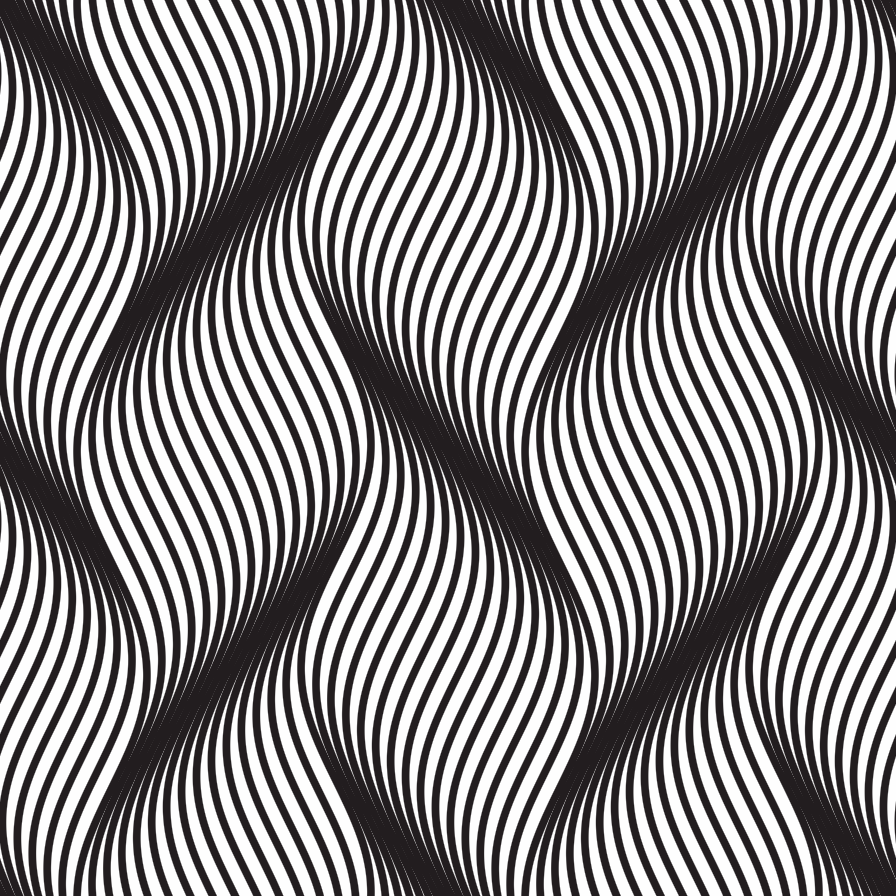
Give the GLSL for this pattern, as a Shadertoy shader.

```glsl
// Wavy black strokes on white, merging into dark diagonal folds.
// Every stroke is a vertical sine curve; a triangle wave shifts its phase from
// stroke to stroke, so neighbours squeeze together and spread apart in turn.

const float TAU = 6.2831853;
const float STROKES = 30.0;   // strokes in one repeat
const float SWING = 0.078;    // sideways reach of a stroke, in repeats

// Vertical shift of the wave for the stroke resting at x.
float waveShift(float x) {
    return 1.03 * (0.25 - abs(fract(x + 0.25) - 0.5));
}

// Distance from p to the centre line of the stroke resting at x.
float strokeDistance(vec2 p, float x) {
    float angle = TAU * (p.y - waveShift(x));
    float slope = SWING * TAU * cos(angle);
    return abs(p.x - x - SWING * sin(angle)) / sqrt(1.0 + slope * slope);
}

void mainImage(out vec4 fragColor, in vec2 fragCoord) {
    // Two repeats across and down, with y running downwards
    vec2 p = 2.0 * fragCoord / iResolution.xy;
    p.y = 2.0 - p.y;
    float pixel = 2.0 / min(iResolution.x, iResolution.y);

    // Nearest of the strokes that can swing this far
    float nearest = 1.0;
    float middle = floor(p.x * STROKES);
    for (int i = -4; i <= 4; i++) {
        float x = (middle + float(i) + 0.5) / STROKES;
        nearest = min(nearest, strokeDistance(p, x));
    }

    // Strokes of even width with a soft edge
    float edge = nearest - 0.257 / STROKES;
    float ink = clamp(0.5 - edge / (1.2 * pixel), 0.0, 1.0);
    vec3 color = mix(vec3(0.995), vec3(0.133, 0.115, 0.122), ink);
    fragColor = vec4(color, 1.0);
}
```
